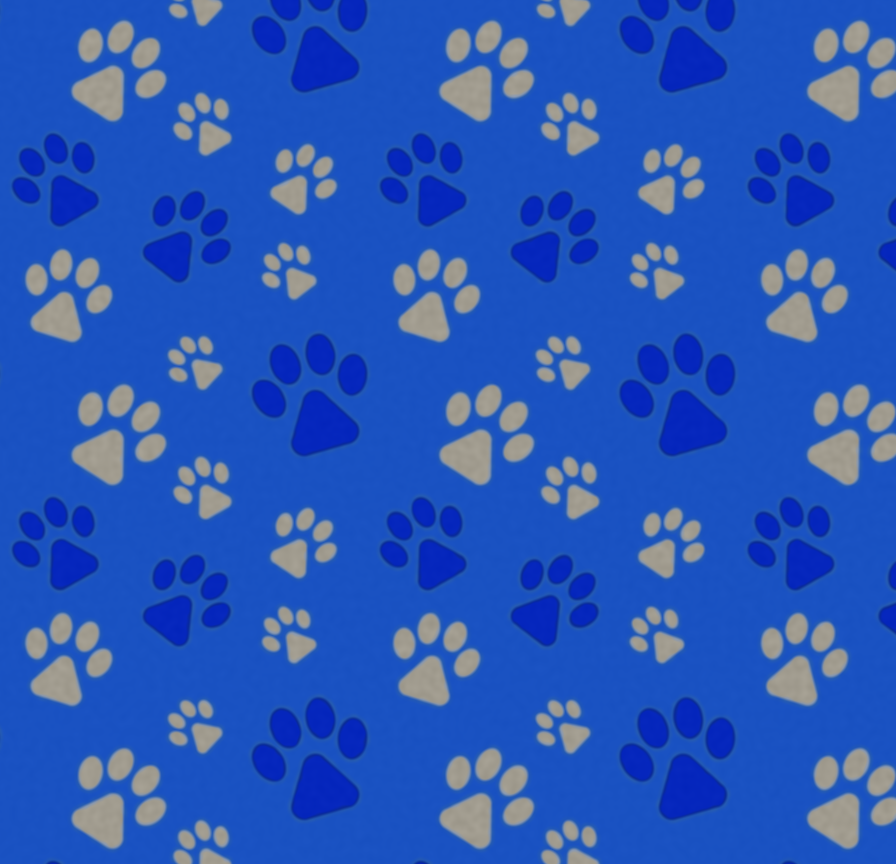
Write a Shadertoy shader that draws this pattern.

```glsl
// Seamless paw print pattern: blue and sand paws scattered on a blue ground.

// Lengths are in canvas heights, measured from the top left corner.
const vec2 TILE = vec2(0.4257, 0.4210);
const vec3 GROUND = vec3(0.10, 0.32, 0.76);
const vec3 HALO = vec3(0.15, 0.36, 0.68);
const vec3 BLUE = vec3(0.02, 0.15, 0.74);
const vec3 BLUE_RIM = vec3(0.03, 0.16, 0.58);
const vec3 SAND = vec3(0.63, 0.61, 0.56);
const vec3 SAND_RIM = vec3(0.52, 0.58, 0.67);
const float EDGE = 0.0022;       // softness of the outline
const float RIM_WIDTH = 0.0045;  // shaded band inside the outline
const float HALO_WIDTH = 0.0065; // dull band outside the outline
const float GRAIN_SCALE = 95.0;

// Paw shape, in units of the reach from pad to inner toes
const vec2 TOE_RADII = vec2(0.215, 0.305);
const float INNER_ANGLE = 0.27;
const float OUTER_ANGLE = 0.86;
const float OUTER_REACH = 0.84;
const float TOE_LEAN = 0.4;
const vec2 PAD_TIP = vec2(0.0, 0.30);
const vec2 PAD_BASE = vec2(0.32, -0.52); // half width and drop from the tip
const float PAD_ROUND = 0.19;

// Each paw: position in the tile (xy), reach (z), clockwise tilt (w)
const int PAWS = 9;
const int BLUE_PAWS = 3; // the first ones are blue
const vec4 LAYOUT[PAWS] = vec4[PAWS](
    vec4(0.873, 0.162, 0.0790, -0.28),
    vec4(0.187, 0.546, 0.0597, -0.52),
    vec4(0.470, 0.697, 0.0597, 0.66),
    vec4(0.283, 0.249, 0.0649, 0.57),
    vec4(0.162, 0.870, 0.0597, 0.30),
    vec4(0.575, 0.376, 0.0402, -0.52),
    vec4(0.797, 0.530, 0.0454, 0.59),
    vec4(0.810, 0.774, 0.0370, -0.66),
    vec4(0.556, 0.022, 0.0363, -0.82));

vec2 hashGradient(vec2 cell) {
    vec2 h = vec2(dot(cell, vec2(127.1, 311.7)), dot(cell, vec2(269.5, 183.3)));
    return 2.0 * fract(sin(h) * 43758.5) - 1.0;
}

float gradientNoise(vec2 p) {
    vec2 i = floor(p), f = fract(p);
    vec2 u = f * f * f * (f * (f * 6.0 - 15.0) + 10.0);
    vec2 e = vec2(0.0, 1.0);
    float a = dot(hashGradient(i), f);
    float b = dot(hashGradient(i + e.yx), f - e.yx);
    float c = dot(hashGradient(i + e.xy), f - e.xy);
    float d = dot(hashGradient(i + e.yy), f - e.yy);
    return mix(mix(a, b, u.x), mix(c, d, u.x), u.y);
}

float ellipseDistance(vec2 p, vec2 radii) {
    float k = length(p / radii);
    return k * (k - 1.0) / max(length(p / (radii * radii)), 1e-4);
}

// Isosceles triangle with its tip at the origin
float triangleDistance(vec2 p, vec2 base) {
    p.x = abs(p.x);
    vec2 a = p - base * clamp(dot(p, base) / dot(base, base), 0.0, 1.0);
    vec2 b = p - base * vec2(clamp(p.x / base.x, 0.0, 1.0), 1.0);
    float s = -sign(base.y);
    vec2 d = min(vec2(dot(a, a), s * (p.x * base.y - p.y * base.x)),
                 vec2(dot(b, b), s * (p.y - base.y)));
    return -sqrt(d.x) * sign(d.y);
}

float toeDistance(vec2 p, float angle, float reach) {
    p -= reach * vec2(sin(angle), cos(angle));
    float c = cos(angle * TOE_LEAN), s = sin(angle * TOE_LEAN);
    return ellipseDistance(vec2(c * p.x - s * p.y, s * p.x + c * p.y), TOE_RADII);
}

float pawDistance(vec2 p) {
    p.x = abs(p.x); // the paw is symmetric
    float pad = triangleDistance(p - PAD_TIP, PAD_BASE) - PAD_ROUND;
    float toes = min(toeDistance(p, INNER_ANGLE, 1.0),
                     toeDistance(p, OUTER_ANGLE, OUTER_REACH));
    return min(pad, toes);
}

void mainImage(out vec4 fragColor, in vec2 fragCoord) {
    vec2 p = vec2(fragCoord.x, iResolution.y - fragCoord.y) / iResolution.y;

    // Nearest paw, each taken at its closest repeat
    float dist = 1.0;
    bool isBlue = false;
    for (int i = 0; i < PAWS; i++) {
        vec4 paw = LAYOUT[i];
        vec2 q = p / TILE - paw.xy;
        q = (q - round(q)) * TILE / paw.z;
        float c = cos(paw.w), s = sin(paw.w);
        float d = pawDistance(vec2(c * q.x + s * q.y, s * q.x - c * q.y)) * paw.z;
        if (d < dist) {
            dist = d;
            isBlue = i < BLUE_PAWS;
        }
    }

    // Uneven halo on the ground, shaded rim on the paw
    float grain = gradientNoise(p * GRAIN_SCALE);
    float halo = (1.0 - smoothstep(0.0, HALO_WIDTH, dist)) * clamp(0.75 + grain, 0.0, 1.0);
    vec3 ground = mix(GROUND, HALO, halo) + 0.012 * grain;
    float rim = smoothstep(-RIM_WIDTH, 0.0, dist + 0.003 * grain);
    vec3 paint = isBlue ? mix(BLUE, BLUE_RIM, rim) : mix(SAND, SAND_RIM, rim);
    paint += (isBlue ? 0.015 : 0.05) * grain;

    float edge = max(EDGE, 0.75 / iResolution.y);
    fragColor = vec4(mix(ground, paint, smoothstep(edge, -edge, dist)), 1.0);
}
```
